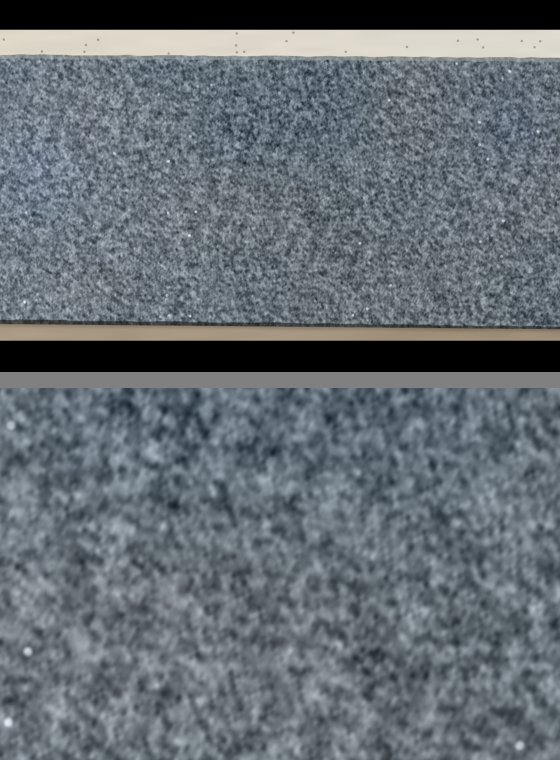
Top: the whole. Bottom: its middle third, enlarged.
Give the GLSL for this texture, as a WebGL 2 fragment shader.

```glsl
#version 300 es
precision highp float;
// A slab of fine grained blue-grey stone on a pale surface, between black bars.
// Rotated layers of value noise form the grain; broad noise tints it, and
// slightly sloping lines separate the slab, its worn edges and the strips.
#define GRAIN_SIZE 0.0095
#define GRAIN_CONTRAST 0.43
#define MOTTLE 0.07
#define BAR_BOTTOM 0.084
#define BAR_TOP 0.920
#define SOFTNESS 0.0022
#define STONE vec3(0.408, 0.450, 0.482)
#define CREAM vec3(0.870, 0.848, 0.800)
#define TAN vec3(0.640, 0.580, 0.500)

uniform vec2 u_resolution;
out vec4 fragColor;

float hash(vec2 p) {
    return fract(sin(dot(p, vec2(127.1, 311.7))) * 43758.5453);
}

float valueNoise(vec2 p) {
    vec2 cell = floor(p), f = fract(p);
    f = f * f * (3.0 - 2.0 * f);
    float low = mix(hash(cell), hash(cell + vec2(1, 0)), f.x);
    float high = mix(hash(cell + vec2(0, 1)), hash(cell + vec2(1, 1)), f.x);
    return mix(low, high, f.y);
}

vec2 rotate(vec2 p, float angle) {
    float c = cos(angle), s = sin(angle);
    return vec2(c * p.x - s * p.y, s * p.x + c * p.y);
}

// 0 below the given height, 1 above it
float above(float y, float level) {
    float w = max(SOFTNESS, 0.75 / u_resolution.y);
    return smoothstep(level - w, level + w, y);
}

// Sparse round flecks, one candidate in each cell
float flecks(vec2 p, float size, float share) {
    vec2 q = p / size, cell = floor(q);
    vec2 centre = 0.3 + 0.4 * vec2(hash(cell + 3.1), hash(cell + 7.7));
    float dotShape = 1.0 - smoothstep(0.08, 0.30, length(fract(q) - centre));
    return dotShape * step(1.0 - share, hash(cell + 19.3));
}

// Centred grain: short slanted crystals plus a finer layer
float grain(vec2 p) {
    float sum = 0.0, size = GRAIN_SIZE, weight = 0.60;
    for (int i = 0; i < 3; i++) {
        vec2 q = rotate(p, 0.55 + 0.75 * float(i)) * vec2(0.85, 1.15);
        sum += weight * (valueNoise(q / size + 31.0 * float(i)) - 0.5);
        size *= 0.68;
        weight *= 0.80;
    }
    return sum;
}

vec3 stoneColor(vec2 p, float across) {
    float broad = valueNoise(p * 4.5 + 5.0) - 0.5;
    float patches = valueNoise(rotate(p, 0.6) * 22.0) - 0.5;
    float light = GRAIN_CONTRAST * grain(p) + MOTTLE * (0.5 * broad + 0.8 * patches);
    light += mix(0.030, -0.015, smoothstep(0.0, 0.6, across));
    vec3 color = STONE + light * vec3(1.0, 1.01, 1.02);

    // Cool sheen at the left and the upper right
    float sheen = exp(-6.0 * length(p - vec2(0.10, 0.55)))
                + 0.7 * exp(-7.0 * length(p - vec2(1.40, 0.66)));
    color += sheen * vec3(0.005, 0.015, 0.060);
    color += 0.025 * broad * vec3(1.0, 0.0, -1.0);
    return color + 0.30 * flecks(p, 0.020, 0.012);
}

void main() {
    vec2 p = gl_FragCoord.xy / u_resolution.y;
    float across = gl_FragCoord.x / u_resolution.x;
    float wobble = 0.003 * (valueNoise(vec2(p.x * 35.0, 2.0)) - 0.5);

    // Lower strip, darker in the shadow of the slab
    float slabBottom = mix(0.141, 0.122, across) + wobble;
    float stripTop = mix(0.129, 0.115, across);
    float soft = valueNoise(p * vec2(12.0, 60.0)) - 0.5;
    vec3 color = TAN + 0.04 * soft + 0.05 * (0.5 - across);
    color -= 0.10 * smoothstep(stripTop - 0.014, stripTop, p.y);

    // Dark lower edge, then the face of the slab
    vec3 darkEdge = vec3(0.23, 0.235, 0.235) + 0.20 * grain(p);
    color = mix(color, darkEdge, above(p.y, stripTop));
    color = mix(color, stoneColor(p, across), above(p.y, slabBottom));

    // Pale chamfer along the top
    float slabTop = mix(0.853, 0.845, across) + wobble;
    vec3 chamfer = vec3(0.56, 0.59, 0.59) + 0.16 * grain(p);
    color = mix(color, chamfer, 0.8 * above(p.y, slabTop - 0.011));

    // Upper strip with faint dust
    vec3 cream = CREAM + 0.03 * soft + vec3(0.0, 0.006, 0.025) * (across - 0.5);
    cream -= 0.22 * flecks(p, 0.017, 0.06);
    color = mix(color, cream, above(p.y, slabTop));

    // Black bars
    color *= above(p.y, BAR_BOTTOM) * (1.0 - above(p.y, BAR_TOP));
    fragColor = vec4(clamp(color, 0.0, 1.0), 1.0);
}
```
